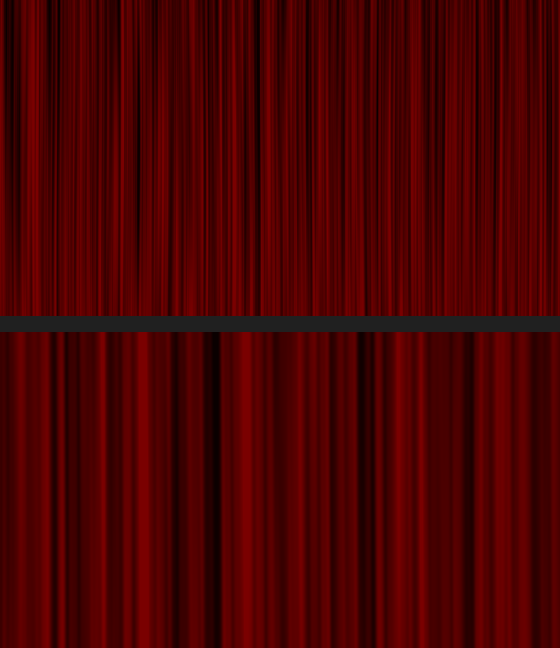
Top: the whole. Bottom: its middle third, enlarged.
Reproduce this texture procedurally as a Shadertoy shader.

```glsl
// Dark red stage curtain with narrow, irregular vertical folds.

const vec3  CLOTH_COLOR  = vec3(1.0, 0.0, 0.0);
const float TOP_LEVEL    = 0.255;  // mean brightness at the upper hem
const float BOTTOM_LEVEL = 0.345;  // mean brightness at the lower hem
const float DARKEST      = 0.04;
const float BRIGHTEST    = 0.48;
const int   FOLD_LAYERS  = 36;
const float WIDEST_FOLD  = 5.0;    // cycles per canvas height
const float FINEST_FOLD  = 88.0;
const float FOLD_DEPTH   = 0.035;
const float MID_WEIGHT   = 1.14;   // strength of the middle fold sizes
const float END_LOSS     = 0.22;   // taken from the widest and the finest
const float FOLD_SKEW    = 0.6;    // steepens one flank of each fold
const float SWAY         = 0.0015;
const float TAU          = 6.2831853;

float hash(float n) {
    return fract(sin(n * 127.1 + 3.7) * 4375.85);
}

// One layer of folds that fades in and out slowly along its length
float foldLayer(vec2 p, float id, float frequency) {
    float angle = TAU * (p.x * frequency + hash(id));
    float skew = FOLD_SKEW * (hash(id + 41.0) < 0.5 ? -1.0 : 1.0);
    float ridge = sin(angle + skew * sin(angle));
    float drift = mix(1.5, 5.0, hash(id + 83.0));
    float fade = 0.53 + 0.5 * cos(p.y * drift + TAU * hash(id + 131.0));
    return ridge * fade;
}

// Layered sines, spaced evenly by octave with a jittered frequency
float folds(vec2 p) {
    float sum = 0.0;
    for (int i = 0; i < FOLD_LAYERS; i++) {
        float id = float(i);
        float t = (id + hash(id + 211.0)) / float(FOLD_LAYERS);
        float frequency = WIDEST_FOLD * pow(FINEST_FOLD / WIDEST_FOLD, t);
        float fromMiddle = 2.0 * t - 1.0;
        float weight = MID_WEIGHT - END_LOSS * fromMiddle * fromMiddle;
        sum += weight * foldLayer(p, id, frequency);
    }
    return FOLD_DEPTH * sum;
}

void mainImage(out vec4 fragColor, in vec2 fragCoord) {
    vec2 p = fragCoord / iResolution.y;

    // Gentle sideways hang of the cloth
    p.x += SWAY * sin(p.y * 4.0 + p.x * 5.0);

    // Overall light, falling off towards the top
    float light = mix(BOTTOM_LEVEL, TOP_LEVEL, p.y);

    float brightness = clamp(light + folds(p), DARKEST, BRIGHTEST);
    fragColor = vec4(CLOTH_COLOR * brightness, 1.0);
}
```
